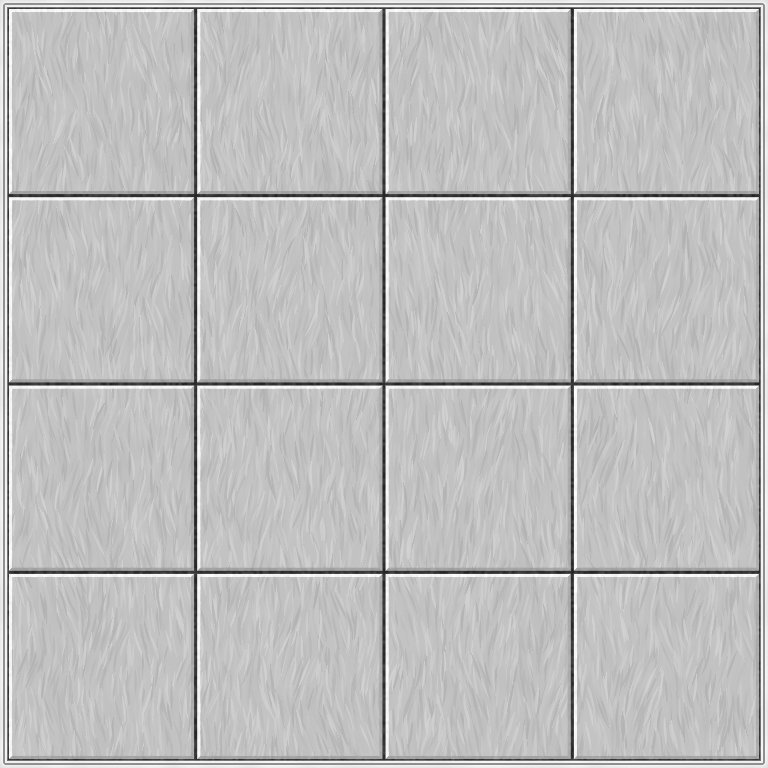
Give the GLSL for this texture, as a Shadertoy shader.

```glsl
// Four by four grey bevelled tiles with a fine fur-like grain, dark joints and a pale frame.
// Distances to the tile sides pick joint, bevel or face; the grain is layers of
// short curved hairs, one per cell of a lattice that wraps around the canvas.

#define TILES 4.0
#define MARGIN 0.0096
#define JOINT 0.0020
#define BEVEL 0.0041
#define FACE_GREY 0.76
#define GRAIN 0.13
#define LIGHT_GREY 0.96
#define SHADE_BOTTOM 0.64
#define SHADE_RIGHT 0.68
#define JOINT_GREY 0.20
#define HAIR_CELLS vec2(96.0, 48.0)
#define HAIR_SIZE vec2(0.0026, 0.0200)

float hash(vec2 p) {
    vec3 q = fract(vec3(p.xyx) * vec3(0.1031, 0.1030, 0.0973));
    q += dot(q, q.yzx + 33.33);
    return fract((q.x + q.y) * q.z);
}

// Value noise that repeats after a whole number of cells across the canvas
float wrapNoise(vec2 uv, vec2 cells, float seed) {
    vec2 p = uv * cells;
    vec2 i = floor(p), f = fract(p);
    f = f * f * (3.0 - 2.0 * f);
    vec2 a = mod(i, cells) + seed;
    vec2 b = mod(i + 1.0, cells) + seed;
    return mix(mix(hash(a), hash(vec2(b.x, a.y)), f.x),
               mix(hash(vec2(a.x, b.y)), hash(b), f.x), f.y);
}

// Lays tapered, leaning hairs over a tone; neighbours lean alike
float addHairs(float tone, vec2 uv, float seed) {
    vec2 cell = floor(uv * HAIR_CELLS);
    for (int y = 1; y >= -1; y--) {
        for (int x = -1; x <= 1; x++) {
            vec2 c = cell + vec2(x, y);
            vec2 id = mod(c, HAIR_CELLS) + seed;
            vec2 centre = (c + vec2(hash(id + 11.3), hash(id + 29.7))) / HAIR_CELLS;
            vec2 d = uv - centre;
            float t = d.y / HAIR_SIZE.y;
            float lean = 0.8 * (wrapNoise(centre, vec2(32.0, 24.0), 61.0) - 0.5)
                       + 0.3 * (hash(id + 47.1) - 0.5);
            float curve = 0.005 * (hash(id + 71.9) - 0.5);
            float across = abs(d.x - lean * d.y - curve * t * t);
            float width = HAIR_SIZE.x * max(1.0 - t * t, 0.001);
            float cover = 1.0 - smoothstep(0.3 * width, width, across);
            cover *= step(abs(t), 1.0);
            tone = mix(tone, hash(id + 93.5) - 0.5, 0.85 * cover);
        }
    }
    return tone;
}

// Distance inward from the canvas edge, with rounded corners
float edgeDistance(vec2 uv) {
    float radius = 0.008;
    vec2 q = abs(uv - 0.5) - 0.5 + radius;
    return radius - length(max(q, 0.0)) - min(max(q.x, q.y), 0.0);
}

// Pale moulding with one thin grey groove
float frameGrey(vec2 uv, float aa) {
    float e = edgeDistance(uv);
    float grey = mix(0.89, 0.95, smoothstep(-0.002, 0.004, e));
    float groove = 1.0 - smoothstep(0.0006, 0.0006 + 1.5 * aa, abs(e - 0.0052));
    grey += 0.04 * (wrapNoise(uv, vec2(40.0), 23.0) - 0.5);
    return mix(grey, 0.56, groove);
}

float tileGrey(vec2 uv, float aa) {
    float pitch = (1.0 - 2.0 * MARGIN) / TILES;
    vec2 low = fract((uv - MARGIN) / pitch) * pitch;
    vec2 high = pitch - low;
    vec2 side = min(low, high);
    float d = min(side.x, side.y);

    // Face
    float fur = addHairs(addHairs(0.0, uv, 0.0), uv, 311.0);
    float patches = wrapNoise(uv, vec2(60.0, 36.0), 97.0) - 0.5;
    float grey = FACE_GREY + GRAIN * fur + 0.02 * patches;

    // Bevel: lit on the left and top, shaded on the right and bottom, mitred
    float speckle = wrapNoise(uv, vec2(256.0), 151.0) - 0.5;
    float sideX = low.x < high.x ? LIGHT_GREY : SHADE_RIGHT;
    float sideY = high.y < low.y ? LIGHT_GREY : SHADE_BOTTOM;
    float bevel = mix(sideX, sideY, smoothstep(-aa, aa, side.x - side.y));
    bevel += 0.05 * speckle + 0.3 * GRAIN * fur;
    float rim = JOINT + BEVEL + 0.0004 * speckle;
    grey = mix(bevel, grey, smoothstep(rim - aa, rim + aa, d));

    // Joint
    float joint = JOINT_GREY + 0.14 * speckle;
    return mix(joint, grey, smoothstep(JOINT - aa, JOINT + aa, d));
}

void mainImage(out vec4 fragColor, in vec2 fragCoord) {
    vec2 uv = fract(fragCoord / iResolution.xy);
    float aa = 0.6 / min(iResolution.x, iResolution.y);
    vec2 inset = min(uv, 1.0 - uv);
    float inside = smoothstep(-aa, aa, min(inset.x, inset.y) - MARGIN);
    float grey = mix(frameGrey(uv, aa), tileGrey(uv, aa), inside);
    fragColor = vec4(vec3(clamp(grey, 0.0, 1.0)), 1.0);
}
```
